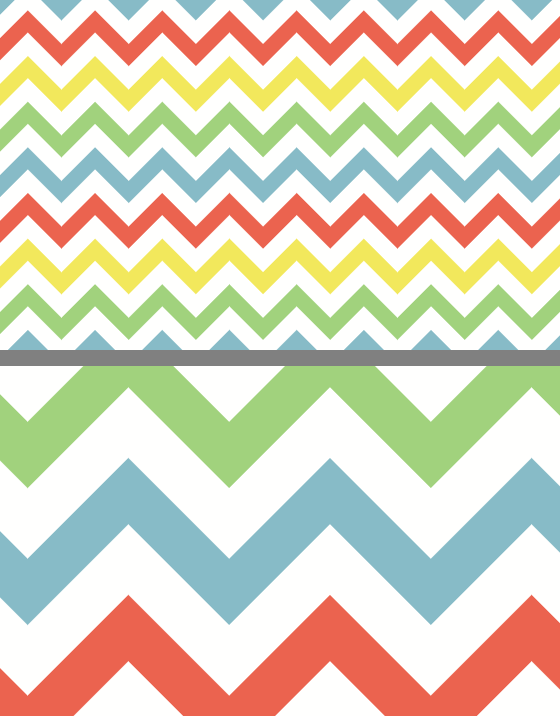
Top: the whole. Bottom: its middle third, enlarged.
Reproduce this pattern procedurally as a Shadertoy shader.

```glsl
// Rows of sharp chevron stripes on near-white, cycling red, yellow, green, blue.
// A triangle wave bends the vertical coordinate; evenly spaced bands are then
// cut from it by distance to the nearest band centre. Unit: canvas height.

#define PERIOD     0.19200  // peak to peak, across
#define PEAK_X     0.07960  // first peak from the left
#define PITCH      0.13040  // band to band, down
#define THICKNESS  0.06310  // vertical thickness of a band
#define FIRST_TOP  0.02970  // top of the first red peak, from the upper edge
#define SLOPE      1.0      // steepness of the zigzag
#define PAPER      vec3(1.00, 1.00, 0.995)
#define RED        vec3(0.92, 0.39, 0.31)
#define YELLOW     vec3(0.95, 0.91, 0.36)
#define GREEN      vec3(0.63, 0.825, 0.49)
#define BLUE       vec3(0.53, 0.735, 0.78)

// Drop below the nearest peak: zero at peaks, greatest at valleys.
float zigzag(float x) {
    float cycle = (x - PEAK_X) / PERIOD;
    return SLOPE * PERIOD * abs(cycle - floor(cycle + 0.5));
}

vec3 bandColor(float row) {
    float index = mod(row, 4.0);
    if (index < 0.5) return RED;
    if (index < 1.5) return YELLOW;
    if (index < 2.5) return GREEN;
    return BLUE;
}

void mainImage(out vec4 fragColor, in vec2 fragCoord) {
    vec2 p = fragCoord / iResolution.y;
    float pixel = 1.0 / iResolution.y;

    // Depth below the centre line of the first band, with the zigzag removed
    float depth = 1.0 - p.y - FIRST_TOP - 0.5 * THICKNESS - zigzag(p.x);
    float row = floor(depth / PITCH + 0.5);
    float offset = depth - row * PITCH;

    // Distance perpendicular to the slanted edge, smoothed over one pixel
    float edge = (abs(offset) - 0.5 * THICKNESS) / sqrt(1.0 + SLOPE * SLOPE);
    float coverage = clamp(0.5 - edge / pixel, 0.0, 1.0);

    fragColor = vec4(mix(PAPER, bandColor(row), coverage), 1.0);
}
```
